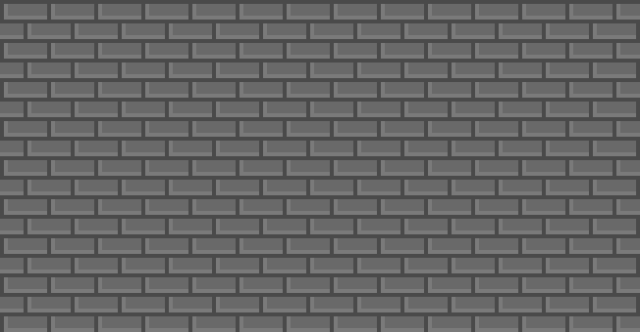
Reproduce this texture procedurally as a WebGL 2 fragment shader.

```glsl
#version 300 es
precision highp float;

uniform vec2 u_resolution;
out vec4 fragColor;

// The wall is laid out on a grid of square cells
const vec2 GRID = vec2(163.0, 85.0);
const vec2 BRICK_PITCH = vec2(12.0, 5.0);
const float JOINT = 1.0;
const float BEVEL = 1.0;

const vec3 MORTAR = vec3(0.29);
const vec3 FACE = vec3(0.41);
const vec3 HIGHLIGHT = vec3(0.48);

// Smooth coverage of the span [start, end], repeated every period
float repeatedSpan(float p, float start, float end, float period, float pixel) {
    float offset = mod(p - 0.5 * (start + end) + 0.5 * period, period) - 0.5 * period;
    float dist = abs(offset) - 0.5 * (end - start);
    return clamp(0.5 - dist / pixel, 0.0, 1.0);
}

// Smooth coverage of a rectangle repeated in both directions
float repeatedBox(vec2 p, vec2 low, vec2 high, vec2 period, vec2 pixel) {
    return repeatedSpan(p.x, low.x, high.x, period.x, pixel.x)
         * repeatedSpan(p.y, low.y, high.y, period.y, pixel.y);
}

// Shift every other course by half a brick, switching inside the joint
vec2 runningBond(vec2 p, vec2 pitch, float joint) {
    float course = floor((p.y - 0.5 * joint) / pitch.y);
    return vec2(p.x + 0.5 * pitch.x * mod(course, 2.0), p.y);
}

vec3 brickWall(vec2 p, vec2 pixel) {
    vec2 q = runningBond(p, BRICK_PITCH, JOINT);
    float brick = repeatedBox(q, vec2(JOINT), BRICK_PITCH, BRICK_PITCH, pixel);

    // The face runs under the top and right joints, leaving a lit left and bottom bevel
    vec2 faceLow = vec2(JOINT + BEVEL, 0.5 * JOINT);
    vec2 faceHigh = BRICK_PITCH + vec2(0.5 * JOINT, -BEVEL);
    float face = repeatedBox(q, faceLow, faceHigh, BRICK_PITCH, pixel);

    return mix(MORTAR, mix(HIGHLIGHT, FACE, face), brick);
}

void main() {
    vec2 uv = gl_FragCoord.xy / u_resolution;
    vec2 cell = vec2(uv.x, 1.0 - uv.y) * GRID;   // courses count from the top
    fragColor = vec4(brickWall(cell, GRID / u_resolution), 1.0);
}
```
